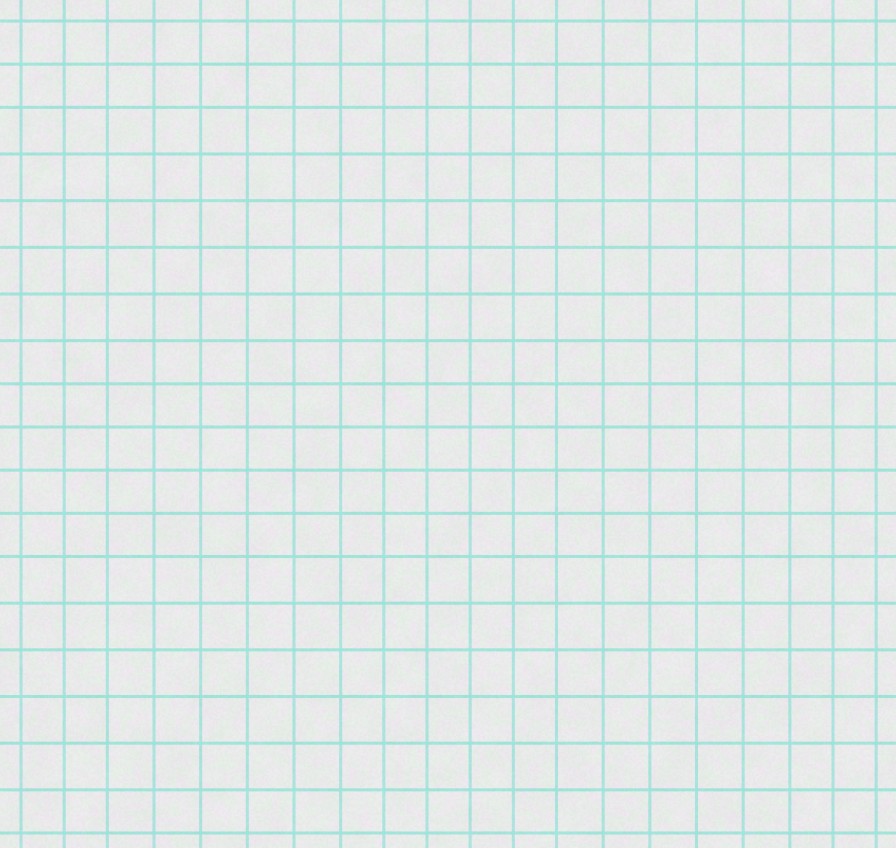
This pattern is drawn by a Shadertoy shader. Its source:

```glsl
// Lengths are fractions of the canvas width
const float WIDE_CELL   = 40.0 / 768.0;
const float NARROW_CELL = 37.0 / 768.0;
const float CELLS_PER_RUN = 5.0;        // wide and narrow cells alternate in runs
const float RUN_START   = 92.0 / 768.0; // first wide run, from the top left
const float LINE_WIDTH  = 1.75 / 512.0;

const vec3 PAPER      = vec3(0.912, 0.917, 0.915);
const vec3 ROW_INK    = vec3(0.62, 0.89, 0.85);
const vec3 COLUMN_INK = vec3(0.66, 0.885, 0.865);
const vec3 TINT_AXIS  = vec3(-1.0, 0.75, -1.0); // magenta to green

const float GRAIN_SCALE   = 512.0;
const float TINT_SCALE    = 130.0;
const float MOTTLE_SCALE  = 45.0;
const float GRAIN_AMOUNT  = 0.022;
const float TINT_AMOUNT   = 0.034;
const float MOTTLE_AMOUNT = 0.012;
const float INK_WEAR      = 0.10;

// Integer hash, 0 to 1
float hash(vec2 cell) {
    uvec2 q = uvec2(ivec2(cell)) * uvec2(1597334673u, 3812015801u);
    uint n = (q.x ^ q.y) * 1597334673u;
    n = (n ^ (n >> 15)) * 2246822519u;
    n ^= n >> 13;
    return float(n >> 8) / 16777216.0;
}

float valueNoise(vec2 p) {
    vec2 cell = floor(p);
    vec2 f = fract(p);
    f = f * f * (3.0 - 2.0 * f);
    float low  = mix(hash(cell), hash(cell + vec2(1, 0)), f.x);
    float high = mix(hash(cell + vec2(0, 1)), hash(cell + vec2(1, 1)), f.x);
    return mix(low, high, f.y);
}

// Distance to the nearest rule along one axis
float ruleDistance(float x) {
    float wideRun = CELLS_PER_RUN * WIDE_CELL;
    float period = wideRun + CELLS_PER_RUN * NARROW_CELL;
    float t = mod(x - RUN_START, period);
    bool inWideRun = t < wideRun;
    float cell = inWideRun ? WIDE_CELL : NARROW_CELL;
    float local = inWideRun ? t : t - wideRun;
    return abs(local - cell * round(local / cell));
}

// Antialiased line coverage
float ruleCoverage(float x, float pixel) {
    float edge = (0.5 * LINE_WIDTH - ruleDistance(x)) / pixel + 0.5;
    return clamp(edge, 0.0, 1.0) * min(1.0, LINE_WIDTH / pixel);
}

void mainImage(out vec4 fragColor, in vec2 fragCoord) {
    float pixel = 1.0 / iResolution.x;
    vec2 p = vec2(fragCoord.x, iResolution.y - fragCoord.y) * pixel;

    // Paper fibre: fine grain, soft mottling and a faint colour cast
    float grain  = valueNoise(p * GRAIN_SCALE) - 0.5;
    float mottle = valueNoise(p * MOTTLE_SCALE + 17.0) - 0.5;
    float tint   = valueNoise(p * TINT_SCALE + 71.0) - 0.5;
    vec3 texture_ = vec3(grain * GRAIN_AMOUNT + mottle * MOTTLE_AMOUNT);
    vec3 color = PAPER + texture_ + TINT_AXIS * tint * TINT_AMOUNT;

    // Ruled ink, slightly uneven where the fibre resists it
    float ink = 1.0 - INK_WEAR * valueNoise(p * TINT_SCALE + 133.0);
    color = mix(color, COLUMN_INK + texture_, ruleCoverage(p.x, pixel) * ink);
    color = mix(color, ROW_INK + texture_, ruleCoverage(p.y, pixel) * ink);

    fragColor = vec4(color, 1.0);
}
```
